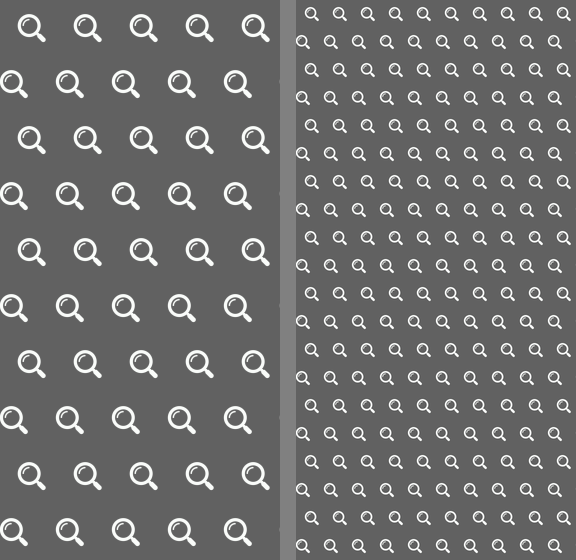
Left, the tile; right, the same tile 2 across and 2 down.
A Shadertoy shader for this pattern:

```glsl
// White magnifying glasses on flat grey, in rows that shift sideways in turn.
// Each cell is folded around its lens centre and drawn with distance functions;
// whole column and even row counts make the canvas tile.

#define GRID vec2(5.0, 10.0)         // repeats across and down
#define LENS_POS vec2(0.521, 0.457)  // lens centre in a cell, from top left
#define ROW_SHIFT -0.319             // sideways shift of every second row
#define RING_RADIUS 0.176            // middle of the rim
#define RING_HALF 0.029              // half the rim width
#define GLINT_RADIUS 0.106
#define GLINT_HALF 0.013
#define GLINT_SPREAD 0.72            // half angle of the glint, radians
#define GRIP_HALF 0.042              // half the handle width
#define NECK_HALF 0.027
#define GROUND vec3(0.38)
#define INK vec3(0.98, 0.99, 0.98)

// Distance to a round-ended bar on the x axis.
float barDistance(vec2 p, float start, float end, float halfWidth) {
    return length(p - vec2(clamp(p.x, start, end), 0.0)) - halfWidth;
}

// Distance to a round-ended arc centred on the negative x axis.
float arcDistance(vec2 p, float radius, float spread, float halfWidth) {
    float angle = clamp(atan(p.y, -p.x), -spread, spread);
    vec2 nearest = radius * vec2(-cos(angle), sin(angle));
    return length(p - nearest) - halfWidth;
}

// Magnifier with its lens at the origin; y points down.
float magnifierDistance(vec2 p) {
    // Turn the handle diagonal onto the x axis.
    vec2 q = vec2(p.x + p.y, p.y - p.x) * inversesqrt(2.0);
    float rim = abs(length(q) - RING_RADIUS) - RING_HALF;
    float neck = barDistance(q, RING_RADIUS, 0.28, NECK_HALF);
    float grip = barDistance(q, 0.264, 0.357, GRIP_HALF);
    float glint = arcDistance(q, GLINT_RADIUS, GLINT_SPREAD, GLINT_HALF);
    return min(min(rim, glint), min(neck, grip));
}

void mainImage(out vec4 fragColor, in vec2 fragCoord) {
    vec2 uv = fragCoord / iResolution.xy;
    vec2 grid = vec2(uv.x, 1.0 - uv.y) * GRID;

    // Shift alternate rows, then centre each cell on its lens.
    float oddRow = mod(floor(grid.y), 2.0);
    grid.x -= oddRow * ROW_SHIFT;
    vec2 cell = fract(grid - LENS_POS + 0.5) - 0.5;

    // Smooth the edge over about one pixel.
    float pixel = GRID.y / iResolution.y;
    float cover = 1.0 - smoothstep(-0.7 * pixel, 0.7 * pixel, magnifierDistance(cell));
    fragColor = vec4(mix(GROUND, INK, cover), 1.0);
}
```
